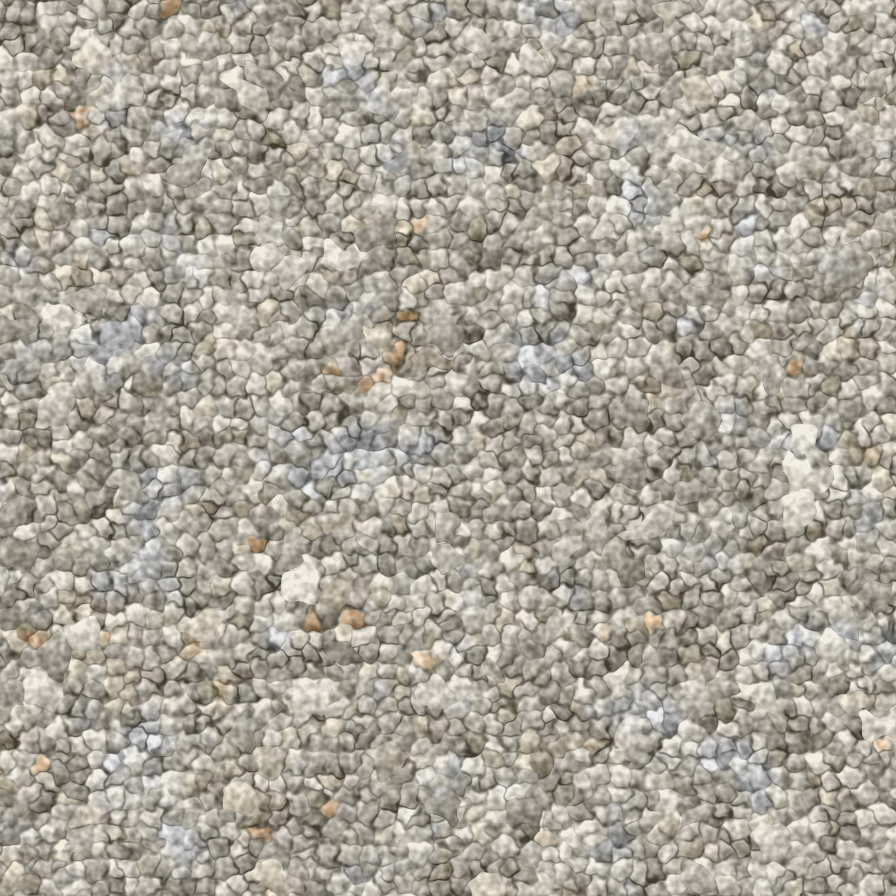
This texture is drawn by a Shadertoy shader. Its source:

```glsl
// Weathered gravel: small irregular tan and grey grains packed with dark crevices.
#define GRAINS 50.0        // small grains across the canvas
#define STONES 25.0        // larger stones across the canvas
#define STONE_SHARE 0.16   // share of large stones showing
#define BASE_TONE 0.695    // brightness before shadows
#define GRAIN_VARIETY 0.27 // brightness spread between grains
#define RELIEF 0.23        // light and shade across a grain
#define CREVICE 0.25       // darkness of the gaps
#define ROUGHNESS 0.25     // fine surface mottling
#define SOFTNESS 18.0      // higher gives crisper grain borders
#define WARP 0.35          // irregularity of grain outlines

vec3 hash3(vec2 p) {
    vec3 q = fract(vec3(p.xyx) * vec3(0.1031, 0.1030, 0.0973));
    q += dot(q, q.yxz + 33.33);
    return fract((q.xxy + q.yzz) * q.zyx);
}

float cornerSlope(vec2 cell, vec2 offset) {
    float angle = 6.2832 * hash3(cell + 71.0).x;
    return dot(vec2(cos(angle), sin(angle)), offset);
}

// Gradient noise, roughly -0.7 to 0.7
float gradientNoise(vec2 p) {
    vec2 i = floor(p), f = p - i;
    vec2 u = f * f * f * (f * (f * 6.0 - 15.0) + 10.0);
    vec2 e = vec2(1.0, 0.0);
    float low = mix(cornerSlope(i, f), cornerSlope(i + e.xy, f - e.xy), u.x);
    float high = mix(cornerSlope(i + e.yx, f - e.yx), cornerSlope(i + e.xx, f - e.xx), u.x);
    return mix(low, high, u.y);
}

// Packed stretched cells: x = tone, y = tint, z = gap width, w = selector
vec4 packedGrains(vec2 p) {
    p += WARP * vec2(gradientNoise(p * 1.7), gradientNoise(p * 1.7 + 37.0));
    vec2 home = floor(p);
    float nearest = 9.0, second = 9.0, total = 0.0;
    vec3 blend = vec3(0.0);
    for (int y = -2; y <= 2; y++)
    for (int x = -2; x <= 2; x++) {
        vec2 cell = home + vec2(x, y);
        vec3 place = hash3(cell), look = hash3(cell + 173.0);
        vec2 rel = p - cell - 0.1 - 0.8 * place.xy;

        // Elongated grains, lying mostly sideways
        float angle = (place.z - 0.5) * 2.4;
        vec2 axis = vec2(cos(angle), sin(angle));
        vec2 local = vec2(dot(rel, axis), dot(rel, vec2(-axis.y, axis.x)));
        float d = length(local * vec2(0.9, mix(0.95, 1.5, look.z)));
        second = min(second, max(nearest, d));
        nearest = min(nearest, d);

        // Blend neighbours so that borders stay smooth; light comes from the upper left
        float weight = exp(-SOFTNESS * d);
        float lit = clamp(dot(rel, vec2(-0.45, 0.9)), -0.6, 0.6);
        float tone = GRAIN_VARIETY * (look.x - 0.5) + RELIEF * lit;
        blend += weight * vec3(tone, look.y, look.z);
        total += weight;
    }
    blend /= total;
    return vec4(blend.xy, second - nearest, blend.z);
}

void mainImage(out vec4 fragColor, in vec2 fragCoord) {
    vec2 uv = fragCoord / min(iResolution.x, iResolution.y);

    // Small grains, partly covered by larger stones
    vec4 grain = packedGrains(uv * GRAINS);
    vec4 stone = packedGrains(uv * STONES + 400.0);
    float cover = smoothstep(-0.04, 0.04, stone.w - 1.0 + STONE_SHARE);
    cover *= smoothstep(0.02, 0.12, stone.z);
    vec3 surface = mix(grain.xyz, vec3(stone.xy, stone.z * 1.6), cover);

    // Crevices of uneven depth
    float depth = clamp(0.75 + 1.3 * gradientNoise(uv * GRAINS * 0.55 + 90.0), 0.1, 1.5);
    float gap = 1.0 - smoothstep(0.0, 0.32, surface.z);

    // Surface mottling and bright glints
    float mottle = gradientNoise(uv * GRAINS * 1.9 + 15.0)
                 + 0.6 * gradientNoise(uv * GRAINS * 3.3 + 55.0);
    float glint = smoothstep(0.25, 0.6, gradientNoise(uv * GRAINS * 1.3 + 130.0));
    float patches = gradientNoise(uv * 9.0 + 5.0) + 0.5 * gradientNoise(uv * 21.0 + 8.0);
    float tone = BASE_TONE + surface.x + ROUGHNESS * mottle - CREVICE * gap * depth
               + 0.12 * glint + 0.05 * patches;
    tone = clamp(tone, 0.24, 0.93);

    // Warm sand, with cool pale patches and a few rusty grains
    vec3 color = tone + vec3(0.020, 0.0, -0.045);
    float cool = smoothstep(0.1, 0.65, patches + 0.5 * (surface.y - 0.5));
    float warm = smoothstep(0.55, 1.0, surface.y) * (1.0 - cool);
    float rust = smoothstep(0.95, 0.99, surface.y) * smoothstep(0.0, 0.3, -patches);
    color += cool * vec3(-0.015, 0.008, 0.055);
    color += warm * vec3(0.015, 0.0, -0.030);
    color += rust * vec3(0.06, -0.02, -0.07);
    fragColor = vec4(clamp(color, 0.0, 1.0), 1.0);
}
```
